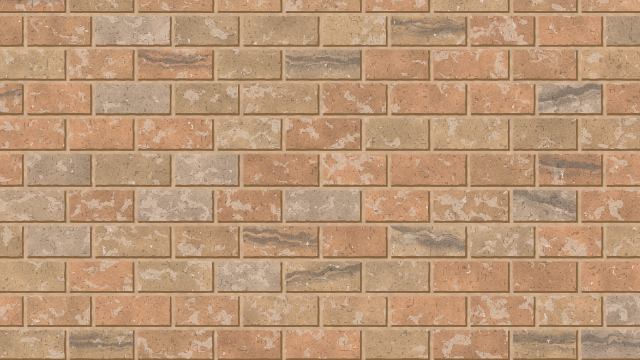
Reproduce this texture procedurally as a Shadertoy shader.

```glsl
// Weathered sandstone brick wall: alternating long and short bricks, pale mortar, drop shadows.

const float COURSE = 0.0965;      // height of one course, joint included
const float PERIOD = 0.4106;      // one long plus one short brick
const float LONG_BRICK = 0.2211;
const float CUT_BRICK = 0.188;    // shortened brick near the right end
const float JOINT = 0.0135;

const vec3 SALMON = vec3(0.765, 0.575, 0.435);
const vec3 TAN    = vec3(0.745, 0.615, 0.475);
const vec3 ASH    = vec3(0.725, 0.625, 0.535);
const vec3 PALE   = vec3(0.835, 0.745, 0.665);
const vec3 CHALK  = vec3(0.890, 0.840, 0.790);
const vec3 STAIN  = vec3(0.500, 0.440, 0.385);
const vec3 MORTAR = vec3(0.800, 0.675, 0.550);
const vec3 SHADOW = vec3(0.480, 0.340, 0.190);

float hash(vec2 p) {
    vec3 q = fract(vec3(p.xyx) * 0.1031);
    q += dot(q, q.yzx + 33.33);
    return fract((q.x + q.y) * q.z);
}

float noise(vec2 p) {
    vec2 i = floor(p), f = fract(p);
    f = f * f * (3.0 - 2.0 * f);
    return mix(mix(hash(i), hash(i + vec2(1, 0)), f.x),
               mix(hash(i + vec2(0, 1)), hash(i + vec2(1, 1)), f.x), f.y);
}

float fbm(vec2 p) {
    float sum = 0.0, amp = 0.5;
    for (int i = 0; i < 4; i++) {
        sum += amp * noise(p);
        p = mat2(1.6, 1.2, -1.2, 1.6) * p + 7.3;
        amp *= 0.5;
    }
    return sum;
}

float box(vec2 p, vec2 halfSize) {
    vec2 d = abs(p) - halfSize;
    return length(max(d, 0.0)) + min(max(d.x, d.y), 0.0);
}

// Finds the brick around uv: offset from its centre, half size and id
void findBrick(vec2 uv, out vec2 local, out vec2 halfSize, out vec2 id) {
    float y = (uv.y + 0.0023) / COURSE + 0.06 * sin(uv.y * 6.51);
    float row = floor(y);
    float odd = mod(row, 2.0);
    float x = uv.x + mix(0.0354, 0.1535, odd);
    float pair = floor(x / PERIOD);
    x -= pair * PERIOD;
    float split = (odd > 0.5 && pair == 4.0) ? CUT_BRICK : LONG_BRICK;
    float second = step(split, x);
    float left = second * split;
    float width = mix(split, PERIOD - split, second);
    local = vec2(x - left - 0.5 * width, (fract(y) - 0.5) * COURSE);
    halfSize = 0.5 * (vec2(width, COURSE) - JOINT);
    id = vec2(pair * 2.0 + second + 20.0, row + 20.0);
}

// Stone face: base tone, pale smears, rare grey stains, grain and pits
vec3 stone(vec2 uv, vec2 local, vec2 id) {
    float tone = hash(id);
    float wear = hash(id + 41.7);
    vec2 p = uv + id * 3.17;

    vec3 col = mix(SALMON, TAN, smoothstep(0.35, 0.65, tone));
    col = mix(col, ASH, smoothstep(0.72, 0.92, tone));
    col *= 0.95 + 0.09 * hash(id + 13.1);
    col *= 0.88 + 0.24 * fbm(p * 22.0);

    // Smears swirl along a warped field
    vec2 warp = vec2(fbm(p * 30.0), fbm(p * 30.0 + 19.0));
    float smear = fbm(p * vec2(38.0, 50.0) + 3.0 * warp);
    float limit = mix(0.62, 0.48, wear);
    col = mix(col, PALE, 0.72 * smoothstep(limit, limit + 0.10, smear));

    // A slanted layered band of grey on a few bricks
    float stained = step(0.88, hash(id + 77.3));
    float slant = (hash(id + 5.9) - 0.5) * 0.6;
    float across = local.y + slant * local.x + 0.03 * (warp.x - 0.5);
    float layers = fbm(vec2(p.x * 8.0, across * 110.0 + id.x));
    float band = 1.0 - smoothstep(0.008, 0.034, abs(across - 0.008));
    col = mix(col, STAIN, stained * band * smoothstep(0.25, 0.6, layers) * 0.8);

    // Bright chalk flecks, dark pits and fine grain
    float fleck = smoothstep(0.73, 0.80, fbm(p * 62.0 + 31.0));
    float pit = smoothstep(0.80, 0.92, noise(p * 190.0));
    col = mix(col, CHALK, 0.8 * fleck);
    col *= 1.0 - 0.16 * pit;
    return col + 0.07 * (noise(p * 300.0) - 0.5);
}

void mainImage(out vec4 fragColor, in vec2 fragCoord) {
    vec2 uv = fragCoord / iResolution.y;
    float pixel = 1.0 / iResolution.y;
    vec2 local, halfSize, id;
    findBrick(uv, local, halfSize, id);

    // Slightly chipped outline
    float chip = 0.0016 * (noise(uv * 90.0) - 0.5);
    float edge = box(local, halfSize) + chip;

    // Mortar, shaded below and to the right of each brick
    vec3 col = MORTAR * (0.90 + 0.20 * fbm(uv * 70.0));
    float shadowDist = box(local - vec2(0.0035, -0.0045), halfSize) + chip;
    col = mix(col, SHADOW, 0.85 * (1.0 - smoothstep(-0.001, 0.0015 + pixel, shadowDist)));

    // Brick face with a lit upper left rim
    vec3 face = stone(uv, local, id);
    float rim = max(local.y - halfSize.y, -local.x - halfSize.x);
    face += 0.04 * smoothstep(-0.005, 0.0, rim);
    col = mix(face, col, smoothstep(-0.5 * pixel, 0.5 * pixel, edge));

    fragColor = vec4(clamp(col, 0.0, 1.0), 1.0);
}
```
